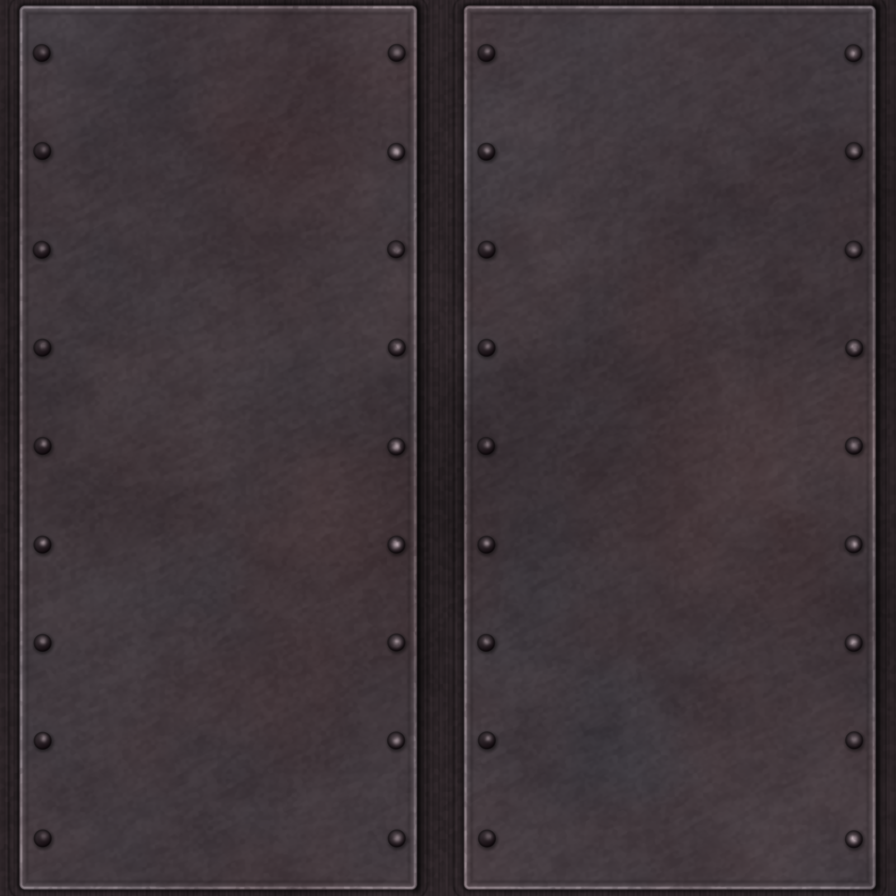
This texture is drawn by a WebGL 1 fragment shader. Its source:

```glsl
precision highp float;
// Two tall riveted plates of dark, mottled iron with grooves between them; tiles seamlessly.
uniform vec2 u_resolution;

vec2 hash2(vec2 p) {
  return fract(sin(vec2(dot(p, vec2(127.1, 311.7)), dot(p, vec2(269.5, 183.3)))) * 43758.55);
}

// Smooth cellular noise in 0..1: random cell values blended by distance, repeating after period.
float cellNoise(vec2 p, vec2 period, float seed) {
  vec2 base = floor(p);
  float total = 0.0, weight = 0.0;
  for (int j = -1; j <= 1; j++) {
    for (int i = -1; i <= 1; i++) {
      vec2 cell = base + vec2(float(i), float(j));
      vec2 id = mod(cell, period) + seed;
      vec2 away = cell + 0.15 + 0.7 * hash2(id) - p;
      float w = exp(-6.0 * dot(away, away));
      total += w * hash2(id + 37.7).x;
      weight += w;
    }
  }
  return total / weight;
}

// Cloudy layers of cellular noise, centred on zero.
float clouds(vec2 uv, float scale, float seed) {
  float sum = 0.0, amp = 0.5;
  for (int k = 0; k < 4; k++) {
    sum += amp * (cellNoise(uv * scale, vec2(scale), seed) - 0.5);
    scale *= 2.0;
    amp *= 0.62;
    seed += 11.0;
  }
  return sum;
}

float roundedBox(vec2 p, vec2 halfSize, float radius) {
  vec2 q = abs(p) - halfSize + radius;
  return length(max(q, 0.0)) + min(max(q.x, q.y), 0.0) - radius;
}

void main() {
  vec2 uv = gl_FragCoord.xy / u_resolution;
  float px = 1.0 / min(u_resolution.x, u_resolution.y);

  // The two plates differ slightly in width
  float second = step(0.492, uv.x);
  vec2 center = vec2(mix(0.2435, 0.7475, second), 0.5005);
  vec2 halfSize = vec2(mix(0.2225, 0.2305, second), 0.494);
  vec2 p = uv - center;
  float d = roundedBox(p, halfSize, 0.007);
  float rightSide = smoothstep(-0.008, 0.0, p.x - halfSize.x);

  // Mottling, slanted brush grain and fine pitting
  float tone = clouds(uv, 5.0, 3.0);
  float tint = clouds(uv, 4.0, 71.0);
  float grain = cellNoise(vec2(40.0 * (uv.x + uv.y), 70.0 * (2.0 * uv.y - uv.x)), vec2(40.0, 70.0), 5.0) - 0.5;
  float pits = cellNoise(uv * 190.0, vec2(190.0), 9.0) - 0.5;

  // Groove: dark metal with upright ribs and a deep shadow beside each plate
  float ribs = sin(uv.x * 1100.0) + 0.6 * sin(uv.x * 1790.0 + 1.0);
  vec3 groove = vec3(0.165, 0.135, 0.147) * (1.0 + 0.06 * ribs + 0.5 * tone + 0.2 * pits);
  groove *= 1.0 - mix(0.45, 0.7, rightSide) * exp(-pow(max(d, 0.0) / mix(0.003, 0.006, rightSide), 2.0));
  groove *= 1.0 - 0.25 * exp(-pow((d - 0.011) / 0.0015, 2.0));

  // Plate face, a little darker and redder around mid height
  float band = cos(6.2832 * uv.y);
  vec3 plate = vec3(0.257, 0.218, 0.236) + 0.006 * band;
  plate += 0.085 * tone + 0.022 * grain + 0.024 * pits;
  plate += tint * vec3(0.035, -0.012, -0.022) - vec3(-0.002, 0.001, 0.003) * band * -1.0;

  // Worn bevel: thin bright rim with a faint glow and crease inside
  float wear = 0.85 + 0.8 * tone + 0.35 * pits;
  float rim = exp(-pow((d + 0.0027) / 0.0016, 2.0));
  plate += vec3(0.25, 0.24, 0.245) * rim * wear * mix(1.0, 0.72, rightSide);
  plate += 0.035 * exp(-pow((d + 0.005) / 0.0025, 2.0));
  plate *= 1.0 - 0.12 * exp(-pow((d + 0.0095) / 0.002, 2.0));
  plate *= 1.0 - 0.45 * smoothstep(-0.0015, 0.0, d);

  // Nine rivets down each side of both plates
  float row = clamp(floor((uv.y - 0.0638) / 0.1096 + 0.5), 0.0, 8.0);
  float onRight = step(0.0, p.x);
  float inset = mix(0.026, mix(0.0235, 0.025, second), onRight);
  vec2 id = vec2(second * 2.0 + onRight, row);
  vec2 chance = hash2(id + 4.0);
  vec2 rivet = vec2(p.x - (2.0 * onRight - 1.0) * (halfSize.x - inset), uv.y - 0.0638 - 0.1096 * row);
  rivet += 0.0012 * (chance - 0.5);
  float r = length(rivet);

  // Cast shadow, dark dome, lit crown
  plate *= 1.0 - 0.5 * (1.0 - smoothstep(0.007, 0.0145, length(rivet - vec2(0.001, -0.0015))));
  vec3 dome = vec3(0.145, 0.112, 0.13) + 9.0 * dot(rivet, vec2(-0.4, 0.7));
  dome *= 1.0 - 0.5 * smoothstep(0.006, 0.0105, r);
  vec2 glint = rivet - mix(vec2(0.0012, 0.0018), vec2(0.0004, 0.0002), onRight);
  glint += 0.0012 * (chance.yx - 0.5);
  float crown = exp(-pow(length(glint) / mix(0.0038, 0.0047, onRight), 2.0));
  dome += vec3(0.48, 0.45, 0.46) * crown * mix(0.65, 0.95, onRight) * (0.7 + 0.45 * chance.y) * (1.0 + 0.6 * pits);
  plate = mix(plate, dome, 1.0 - smoothstep(-px, px, r - 0.0098));

  vec3 color = mix(plate, groove, smoothstep(-0.7 * px, 0.7 * px, d));
  gl_FragColor = vec4(clamp(color, 0.0, 1.0), 1.0);
}
```
